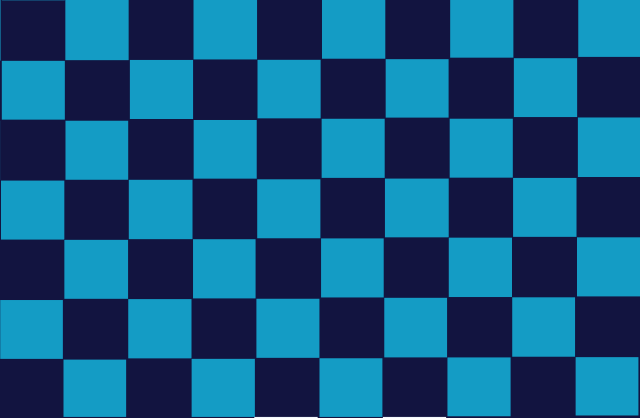
Write a WebGL 1 fragment shader that draws this pattern.

```glsl
precision highp float;

uniform vec2 u_resolution;

// Lengths are in cells, measured from the top left corner.
const vec2 GRID = vec2(9.993, 6.993);       // cells across and down
const vec2 ORIGIN = vec2(0.025, 0.020);     // corner of the first square
const vec2 SQUARE = vec2(0.986, 0.987);     // size of a light square
const float ROW_BOW = 0.00104;              // leftward drift, grows with row squared
const float COLUMN_TILT = 0.0056;           // upward drift per column
const float JITTER = 0.012;                 // hand-cut unevenness of the edges
const float BOTTOM_EDGE = 6.975;            // where the last full row is trimmed
const vec2 SLIVER_COLUMNS = vec2(4.0, 6.0); // columns with a pale bottom sliver

const vec3 NAVY = vec3(0.070, 0.078, 0.250);
const vec3 CYAN = vec3(0.078, 0.612, 0.773);
const vec3 PALE = vec3(0.95, 0.97, 0.99);

vec2 hash2(vec2 cell) {
  vec3 q = fract(vec3(cell.xyx) * vec3(0.1031, 0.1030, 0.0973));
  q += dot(q, q.yzx + 33.33);
  return fract((q.xx + q.yz) * q.zy);
}

// Antialiased coverage of an axis-aligned box
float boxCoverage(vec2 p, vec2 lo, vec2 hi, vec2 pixel) {
  vec2 inside = min(p - lo, hi - p);
  vec2 cover = clamp(inside / pixel + 0.5, 0.0, 1.0);
  return cover.x * cover.y;
}

// Corner of a square after the drift of its row and column
vec2 squareCorner(vec2 cell) {
  vec2 drift = vec2(ROW_BOW * cell.y * cell.y, COLUMN_TILT * cell.x);
  return cell + ORIGIN - drift;
}

void main() {
  vec2 uv = gl_FragCoord.xy / u_resolution;
  vec2 p = vec2(uv.x, 1.0 - uv.y) * GRID;
  vec2 pixel = GRID / u_resolution;
  vec2 home = floor(p);

  float light = 0.0;
  float sliver = 0.0;

  // Neighbours are included because drifting squares cross cell borders
  for (int j = -1; j <= 1; j++) {
    for (int i = -1; i <= 1; i++) {
      vec2 cell = home + vec2(float(i), float(j));
      float isLight = mod(cell.x + cell.y, 2.0);
      vec2 lo = squareCorner(cell);
      vec2 hi = lo + SQUARE + (hash2(cell + 57.0) - 0.5) * JITTER;
      lo += (hash2(cell + 11.0) - 0.5) * JITTER;

      if (cell.y < 6.5) {
        // The first row runs off the top, the last is trimmed
        if (cell.y < 0.5) lo.y = -1.0;
        hi.y = min(hi.y, BOTTOM_EDGE);
        light = max(light, isLight * boxCoverage(p, lo, hi, pixel));
      } else if (cell.x >= SLIVER_COLUMNS.x && cell.x <= SLIVER_COLUMNS.y) {
        lo.y = BOTTOM_EDGE;
        sliver = max(sliver, isLight * boxCoverage(p, lo, hi, pixel));
      }
    }
  }

  vec3 color = mix(NAVY, CYAN, light);
  color = mix(color, PALE, sliver);
  gl_FragColor = vec4(color, 1.0);
}
```
